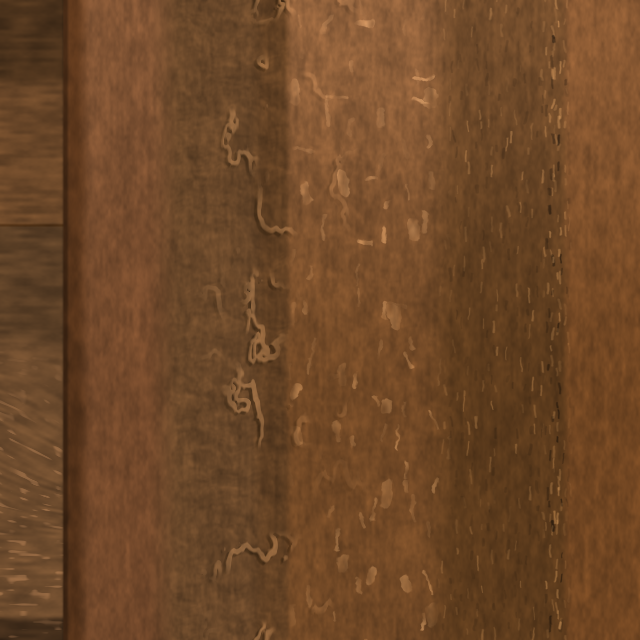
A WebGL 2 fragment shader for this texture:

```glsl
#version 300 es
precision highp float;
uniform vec2 u_resolution;
out vec4 fragColor;

float hash(vec2 p) {
    vec3 q = fract(p.xyx * 0.1031);
    q += dot(q, q.yzx + 33.33);
    return fract((q.x + q.y) * q.z);
}

float noise(vec2 p) {
    vec2 i = floor(p), f = fract(p);
    f = f * f * (3.0 - 2.0 * f);
    return mix(mix(hash(i), hash(i + vec2(1, 0)), f.x),
               mix(hash(i + vec2(0, 1)), hash(i + 1.0), f.x), f.y);
}

float fbm(vec2 p) {
    float sum = 0.0, amp = 0.5;
    for (int i = 0; i < 4; i++) {
        sum += amp * noise(p);
        p = p * 2.03 + 17.3;
        amp *= 0.5;
    }
    return sum;
}

// Soft window between two x positions
float band(float x, float a, float b, float soft) {
    return smoothstep(a - soft, a + soft, x) * (1.0 - smoothstep(b - soft, b + soft, x));
}

// Scattered strokes, at most one per cell
float flecks(vec2 uv, vec2 cells, vec2 halfSize, float tilt, float density) {
    vec2 id = floor(uv * cells);
    float mask = 0.0;
    for (int j = -1; j <= 1; j++)
    for (int i = -1; i <= 1; i++) {
        vec2 c = id + vec2(i, j);
        float s = hash(c + 9.0), a = tilt * (hash(c + 63.0) - 0.5);
        vec2 d = uv - (c + 0.15 + 0.7 * vec2(hash(c + 17.0), hash(c + 41.0))) / cells;
        d = mat2(cos(a), sin(a), -sin(a), cos(a)) * d;
        float len = halfSize.y * (0.4 + 0.8 * hash(c + 29.0));
        float width = halfSize.x * (0.4 + 0.6 * s / density);
        float e = length(vec2(d.x, max(abs(d.y) - len, 0.0))) - width;
        float shine = step(s, density) * (0.3 + 0.7 * hash(c + 77.0));
        mask = max(mask, shine * (1.0 - smoothstep(-0.0015, 0.0015, e)));
    }
    return mask;
}

// Broken wavy lines of even width along the contours of a noise field
float curls(vec2 p) {
    vec2 q = p * vec2(16, 10) + 4.0;
    float field = fbm(q);
    vec2 slope = vec2(fbm(q + vec2(0.06, 0)), fbm(q + vec2(0, 0.04))) - field;
    float dist = abs(field - 0.47) * 0.004 / (length(slope) + 0.006);
    float width = 0.002 + 0.003 * noise(p * 40.0);
    return (1.0 - smoothstep(width - 0.002, width + 0.0015, dist))
        * smoothstep(0.42, 0.68, noise(p * vec2(22, 15) + 60.0));
}

// Stacked boards with sideways grain
vec3 crossBoards(vec2 uv) {
    float y = uv.y + 0.006 * noise(uv * vec2(30, 8));
    vec3 col = mix(vec3(0.25, 0.17, 0.10), vec3(0.42, 0.29, 0.175), smoothstep(0.03, 0.045, y));
    col = mix(col, vec3(0.36, 0.25, 0.15), smoothstep(0.46, 0.48, y));
    col = mix(col, vec3(0.42, 0.28, 0.16), smoothstep(0.648, 0.655, y));
    col = mix(col, vec3(0.30, 0.20, 0.11), smoothstep(0.86, 0.89, y));
    float slope = uv.y + uv.x * 0.5 * band(uv.y, 0.2, 0.4, 0.08);
    col *= 0.72 + 0.24 * noise(vec2(uv.x * 26.0, slope * 160.0)) + 0.34 * fbm(uv * vec2(34, 55));
    float glint = smoothstep(0.7, 0.95, noise(vec2(uv.x * 55.0, slope * 180.0) + 7.0));
    col += vec3(0.15, 0.11, 0.08) * glint * (1.0 - smoothstep(0.3, 0.5, uv.y));
    return col - 0.07 * band(uv.y, 0.646, 0.65, 0.002);
}

void main() {
    vec2 uv = gl_FragCoord.xy / u_resolution;
    float x = uv.x + 0.008 * (fbm(vec2(uv.x * 30.0, uv.y * 14.0)) - 0.47);
    float top = smoothstep(0.35, 1.0, uv.y);

    // Upright strips with blended joints
    float grey = band(x, 0.27, 0.452, 0.012);
    float bright = band(x, 0.458, 0.695, 0.012);
    float dark = band(x, 0.69, 0.886, 0.015);
    vec3 col = mix(vec3(0.445, 0.28, 0.165), vec3(0.50, 0.325, 0.20), top);
    col = mix(col, vec3(0.405, 0.275, 0.16), smoothstep(0.225, 0.285, x));
    col = mix(col, vec3(0.36, 0.235, 0.125), 0.75 * smoothstep(0.385, 0.42, x));
    col = mix(col, mix(vec3(0.44, 0.28, 0.145), vec3(0.575, 0.385, 0.235), top), smoothstep(0.442, 0.458, x));
    col = mix(col, mix(vec3(0.36, 0.23, 0.11), vec3(0.45, 0.30, 0.17), top), smoothstep(0.65, 0.72, x));
    col = mix(col, mix(vec3(0.455, 0.28, 0.135), vec3(0.54, 0.35, 0.20), top), smoothstep(0.875, 0.892, x));

    // Upright grain, mottling and fine weave
    float grain = noise(uv * vec2(190, 12)) - 0.5;
    float streak = fbm(uv * vec2(45, 4)) - 0.47;
    float mottle = fbm(uv * vec2(85, 42) + 5.0) - 0.47;
    float weave = noise(uv * vec2(240, 130)) - 0.5;
    float cloud = fbm(uv * vec2(9, 6) + 31.0) - 0.47;
    col *= 1.0 + 0.09 * grain + 0.13 * streak + 0.32 * mottle + 0.10 * weave + 0.10 * cloud;

    // Wavy relief in the grey strip, fading into its neighbour
    vec2 warp = uv + 0.035 * vec2(fbm(uv * 14.0), fbm(uv * 14.0 + 40.0));
    float relief = fbm(warp * vec2(24, 34)) - fbm((warp + vec2(0.003, 0.005)) * vec2(24, 34));
    col *= 1.0 + 0.65 * relief * (grey + 0.4 * bright);
    float curl = curls(uv), curlShade = curls(uv + vec2(0.005, 0.004));
    float edgeward = grey * smoothstep(0.29, 0.39, x) + 0.5 * band(x, 0.45, 0.56, 0.02);
    col += edgeward * (vec3(0.19, 0.145, 0.10) * curl - vec3(0.10, 0.07, 0.05) * curlShade * (1.0 - curl));

    // Ragged pale rays
    vec2 ragged = uv + 0.02 * (vec2(fbm(uv * 45.0), fbm(uv * 45.0 + 20.0)) - 0.47);
    float patches = flecks(ragged + 3.0, vec2(16, 15), vec2(0.009, 0.012), 0.5, 0.3);
    float bars = flecks(ragged.yx + 5.0, vec2(15, 11), vec2(0.0045, 0.019), 0.3, 0.27);
    float slivers = flecks(ragged + 8.0, vec2(26, 18), vec2(0.004, 0.015), 0.7, 0.4);
    float rays = max(max(patches, bars * smoothstep(0.35, 0.5, uv.y)), slivers * (1.0 - 0.6 * top));
    col += bright * vec3(0.2, 0.165, 0.12) * rays * (0.15 + 1.3 * noise(uv * vec2(110, 50)));

    // Fine upright dashes, crowded beside the right joint
    vec2 steady = mix(uv, ragged, 0.4);
    float dashes = flecks(steady + 2.0, vec2(50, 32), vec2(0.0019, 0.009), 0.2, 0.45);
    float joint = flecks(steady + 6.0, vec2(75, 45), vec2(0.0022, 0.007), 0.3, 0.6);
    float pores = flecks(steady + 11.0, vec2(60, 36), vec2(0.0026, 0.007), 0.3, 0.5);
    float seam = band(x, 0.853, 0.886, 0.008);
    col *= 1.0 - pores * (0.15 * dark + 0.3 * seam);
    col += vec3(0.2, 0.155, 0.10) * (dark * dashes * noise(uv * 9.0) * 1.5 + 1.1 * seam * joint);

    // Shadowed rail and the boards behind it
    vec3 rail = vec3(0.32, 0.19, 0.095) * (1.0 + 0.4 * mottle + 0.2 * top);
    col = mix(rail, col, smoothstep(0.118, 0.145, x));
    col = mix(crossBoards(uv), col, smoothstep(0.097, 0.101, uv.x));
    col *= 1.0 - 0.3 * band(uv.x, 0.098, 0.106, 0.003);
    fragColor = vec4(clamp(col, 0.0, 1.0), 1.0);
}
```
